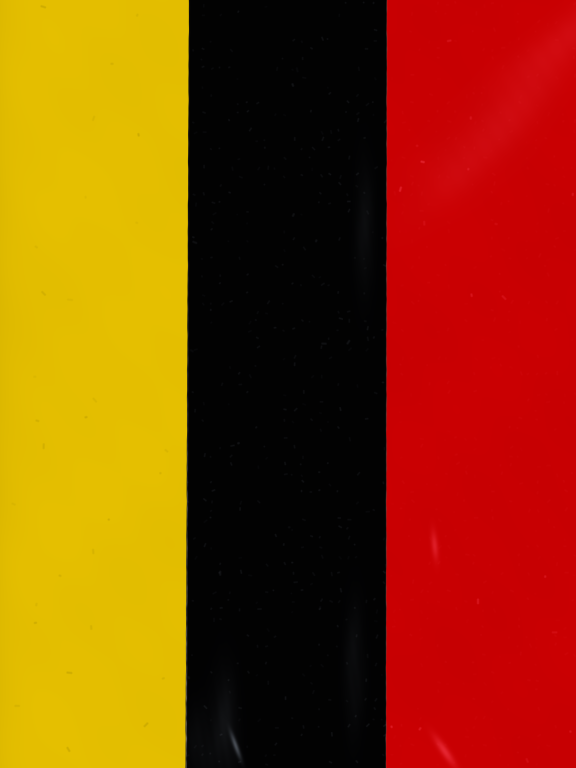
Give the GLSL for this background, as a WebGL 2 fragment shader.

```glsl
#version 300 es
precision highp float;
// Three upright bands of glossy film: yellow, black and red.
// Slightly tilted seams carry thin worn highlights; soft rotated glows
// give the sheen, and jittered cells scatter dust over the surface.

uniform vec2 u_resolution;
out vec4 fragColor;

const vec3 YELLOW = vec3(0.893, 0.745, 0.0);
const vec3 BLACK = vec3(0.006, 0.006, 0.008);
const vec3 RED = vec3(0.785, 0.0, 0.008);
const vec3 SILVER = vec3(0.55, 0.53, 0.48);
const vec3 COOL_SHEEN = vec3(0.70, 0.75, 0.82);
const vec3 PINK_SHEEN = vec3(0.12, 0.16, 0.20);

const float ASPECT = 0.75;                   // canvas width over height
const vec2 LEFT_SEAM = vec2(0.2415, 0.2460); // x at bottom and at top
const vec2 RIGHT_SEAM = vec2(0.5026, 0.5037);
const float SEAM_WEAR = 0.0003;              // edge wobble
const float SEAM_WIDTH = 0.0009;
const float DUST_CELLS = 85.0;
const float SPECK_CELLS = 30.0;

float hash(vec2 p) {
    p = fract(p * vec2(0.1031, 0.1137));
    p += dot(p, p.yx + 33.33);
    return fract((p.x + p.y) * p.x * 91.7);
}

// Layered sines, about -1 to 1.
float waves(vec2 p) {
    return 0.5 * sin(p.x * 9.0 + 2.0 * sin(p.y * 5.0))
         + 0.3 * sin(p.y * 17.0 - p.x * 13.0 + 1.0)
         + 0.2 * sin(p.x * 41.0 + p.y * 29.0);
}

// Soft elliptical highlight, its long axis turned by angle.
float glow(vec2 p, vec2 center, vec2 size, float angle) {
    float c = cos(angle), s = sin(angle);
    vec2 d = p - center;
    d = vec2(c * d.x + s * d.y, c * d.y - s * d.x) / size;
    return exp(-dot(d, d));
}

// One jittered short fibre or dot per occupied cell.
float dust(vec2 p, float cells, float density, float radius) {
    vec2 cell = floor(p * cells);
    float seed = hash(cell + 7.0);
    vec2 jitter = vec2(hash(cell + 19.0), hash(cell + 43.0));
    vec2 d = fract(p * cells) - mix(vec2(0.25), vec2(0.75), jitter);
    float angle = 6.2832 * hash(cell + 71.0);
    vec2 axis = vec2(cos(angle), sin(angle));
    float reach = radius * 2.0 * jitter.x;
    d -= axis * clamp(dot(d, axis), -reach, reach);
    float soft = cells / u_resolution.y;
    float mark = 1.0 - smoothstep(radius - soft, radius + soft, length(d));
    return mark * step(seed, density) * (0.3 + 0.7 * jitter.y);
}

void main() {
    vec2 uv = gl_FragCoord.xy / u_resolution;
    vec2 p = vec2(uv.x * ASPECT, uv.y);
    float pixel = ASPECT / u_resolution.x;

    // Signed distances to the seams
    float wear = SEAM_WEAR * waves(vec2(2.0, p.y * 12.0));
    float left = p.x - mix(LEFT_SEAM.x, LEFT_SEAM.y, p.y) - wear;
    float right = p.x - mix(RIGHT_SEAM.x, RIGHT_SEAM.y, p.y) + wear;
    float pastLeft = smoothstep(-0.7 * pixel, 0.7 * pixel, left);
    float pastRight = smoothstep(-0.7 * pixel, 0.7 * pixel, right);

    float mottle = waves(p * 1.7);
    float fine = dust(p, DUST_CELLS, 0.22, 0.08);
    float specks = dust(p + 3.1, SPECK_CELLS, 0.09, 0.04);

    // Yellow band: faint mottling and rare dark specks
    vec3 yellow = YELLOW * (1.0 + 0.008 * mottle);
    yellow *= 1.0 - 0.03 * exp(-uv.x * 40.0) - 0.10 * specks;

    // Black band: vertical creases and grey fibres
    float crease = 0.07 * glow(p, vec2(0.462, 0.130), vec2(0.012, 0.075), 0.0)
                 + 0.06 * glow(p, vec2(0.475, 0.700), vec2(0.012, 0.080), 0.0)
                 + 0.09 * glow(p, vec2(0.292, 0.050), vec2(0.016, 0.070), 0.0)
                 + 0.05 * glow(p, vec2(0.262, 0.030), vec2(0.022, 0.050), 0.0);
    crease *= 0.75 + 0.25 * waves(p * vec2(14.0, 3.0));
    crease += 0.35 * glow(p, vec2(0.307, 0.029), vec2(0.003, 0.018), 0.35);
    vec3 black = BLACK + COOL_SHEEN * (crease + 0.09 * fine + 0.10 * specks);

    // Red band: diagonal sheen, small glints and pink specks
    float sheen = 0.32 * glow(p, vec2(0.670, 0.860), vec2(0.130, 0.025), 0.85)
                + 0.22 * glow(p, vec2(0.720, 0.945), vec2(0.100, 0.020), 0.65)
                + 0.12 * glow(p, vec2(0.600, 0.790), vec2(0.090, 0.040), 0.60);
    sheen *= 0.8 + 0.2 * waves(p * 5.0);
    float glint = 0.7 * glow(p, vec2(0.566, 0.290), vec2(0.004, 0.018), 0.1)
                + 0.9 * glow(p, vec2(0.579, 0.022), vec2(0.005, 0.022), 0.6);
    vec3 red = RED * (1.0 + 0.012 * mottle);
    red += PINK_SHEEN * (sheen + glint + 0.8 * specks + 0.12 * fine);

    vec3 color = mix(mix(yellow, black, pastLeft), red, pastRight);

    // Worn light lines along the seams, stronger toward the bottom left
    float chips = 0.65 + 0.35 * waves(vec2(1.0, p.y * 21.0));
    float width = max(SEAM_WIDTH, 0.6 * pixel);
    float leftLine = exp(-pow((left - width) / width, 2.0));
    float rightLine = exp(-pow(right / width, 2.0));
    color = mix(color, SILVER, leftLine * chips * mix(0.75, 0.10, smoothstep(0.0, 0.8, p.y)));
    color = mix(color, SILVER, rightLine * chips * 0.30);

    fragColor = vec4(clamp(color, 0.0, 1.0), 1.0);
}
```
